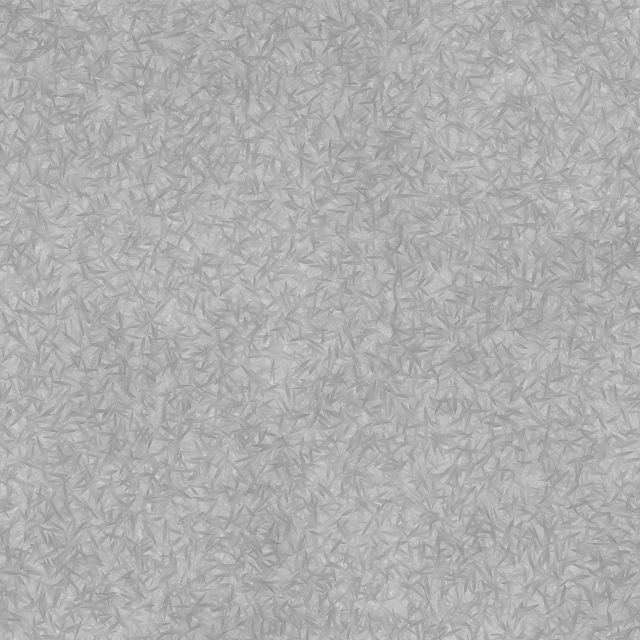
Write a WebGL 1 fragment shader that draws this texture.

```glsl
precision highp float;
// Grey felt of short, tapered, slightly bent fibres lying in every direction.
// Each grid cell scatters many fibres; the darkest one over a point wins,
// and a soft cloud of noise varies the tone of the sheet.
uniform vec2 u_resolution;

const float CELLS = 30.0;       // grid cells across the canvas
const int FIBRES_PER_CELL = 28;

// Four random values from a cell and an index
vec4 hash4(vec3 seed) {
  vec4 h = fract(seed.xyzx * vec4(0.1031, 0.1030, 0.0973, 0.1099));
  h += dot(h, h.wzxy + 33.33);
  return fract((h.xxyz + h.yzzw) * h.zywx);
}

float valueNoise(vec2 p) {
  vec2 cell = floor(p);
  vec2 f = fract(p);
  f = f * f * (3.0 - 2.0 * f);
  float a = hash4(vec3(cell, 91.0)).x;
  float b = hash4(vec3(cell + vec2(1.0, 0.0), 91.0)).x;
  float c = hash4(vec3(cell + vec2(0.0, 1.0), 91.0)).x;
  float d = hash4(vec3(cell + vec2(1.0, 1.0), 91.0)).x;
  return mix(mix(a, b, f.x), mix(c, d, f.x), f.y);
}

// How much one fibre darkens the point, which is given relative to its centre
float fibreDepth(vec2 p, vec4 rnd, float soft) {
  float angle = 6.28318 * rnd.z;
  vec2 along = vec2(cos(angle), sin(angle));
  float size = fract(rnd.z * 37.0 + rnd.w * 0.5);
  float bend = 0.16 * (fract(rnd.x * 53.0) - 0.5);

  float u = dot(p, along) / mix(0.35, 0.85, size);
  float v = dot(p, vec2(-along.y, along.x)) + bend * u * u;
  float halfWidth = mix(0.08, 0.13, fract(rnd.y * 41.0)) * (1.0 - u * u);

  float cover = smoothstep(-0.7 * soft, 1.2 * soft, halfWidth - abs(v));
  float fade = mix(0.4, 1.0, clamp(0.5 + 0.5 * u, 0.0, 1.0));
  return cover * fade * (0.07 + 0.17 * rnd.w * rnd.w);
}

void main() {
  float side = min(u_resolution.x, u_resolution.y);
  vec2 uv = gl_FragCoord.xy / side;
  vec2 p = uv * CELLS;
  vec2 home = floor(p);
  float soft = max(0.04, 0.7 * CELLS / side);

  // Deepest fibre among the neighbouring cells
  float depth = 0.0;
  for (int y = -1; y <= 1; y++) {
    for (int x = -1; x <= 1; x++) {
      vec2 cell = home + vec2(float(x), float(y));
      for (int i = 0; i < FIBRES_PER_CELL; i++) {
        vec4 rnd = hash4(vec3(cell, float(i) + 3.0));
        depth = max(depth, fibreDepth(p - cell - rnd.xy, rnd, soft));
      }
    }
  }

  // Broad light and dark patches
  float cloud = 0.6 * valueNoise(uv * 7.0) + 0.4 * valueNoise(uv * 15.0 + 4.7) - 0.5;
  float grey = 0.80 - depth + 0.07 * cloud;
  gl_FragColor = vec4(vec3(grey), 1.0);
}
```
